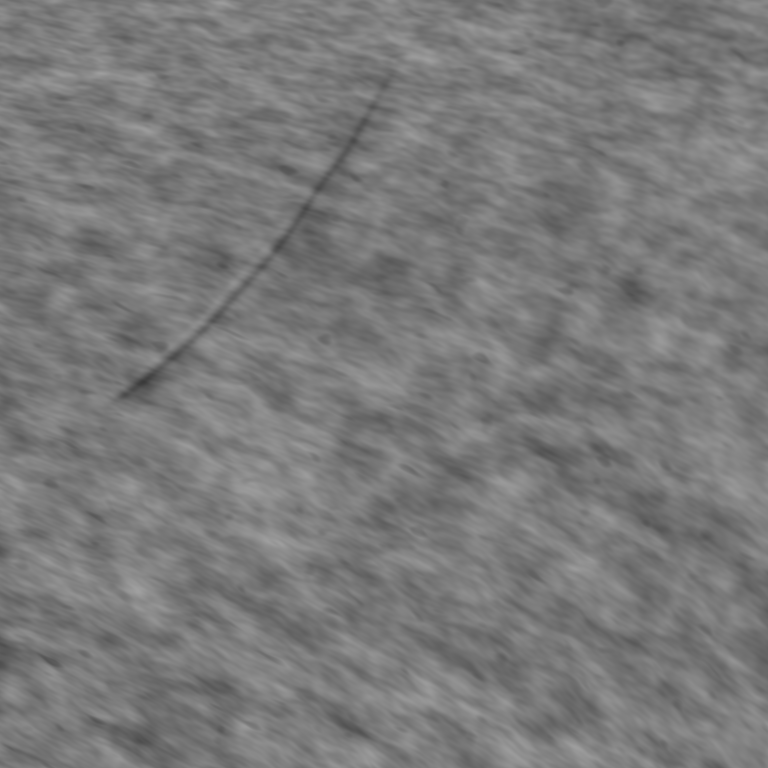
Give the GLSL for this texture, as a WebGL 1 fragment shader.

```glsl
precision highp float;
// Weathered grey surface with slanting grain, soft dark blotches and a curved crease.
uniform vec2 u_resolution;

const float BASE_GREY = 0.484;
const vec2 CREASE_START = vec2(0.13, 0.47);
const vec2 CREASE_BEND = vec2(0.325, 0.565);
const vec2 CREASE_END = vec2(0.55, 0.97);
const int CREASE_STEPS = 20;

vec2 randomDirection(vec2 cell) {
  vec3 p = fract(vec3(cell.xyx) * vec3(0.1031, 0.1030, 0.0973));
  p += dot(p, p.yzx + 33.33);
  float angle = 6.28318 * fract((p.x + p.y) * p.z);
  return vec2(cos(angle), sin(angle));
}

// Gradient noise, centred on zero
float noise(vec2 p) {
  vec2 i = floor(p);
  vec2 f = p - i;
  vec2 w = f * f * f * (f * (f * 6.0 - 15.0) + 10.0);
  float a = dot(randomDirection(i), f);
  float b = dot(randomDirection(i + vec2(1.0, 0.0)), f - vec2(1.0, 0.0));
  float c = dot(randomDirection(i + vec2(0.0, 1.0)), f - vec2(0.0, 1.0));
  float d = dot(randomDirection(i + vec2(1.0, 1.0)), f - vec2(1.0, 1.0));
  return mix(mix(a, b, w.x), mix(c, d, w.x), w.y);
}

// Coordinates along and across the grain, which steepens towards the bottom
vec2 grainSpace(vec2 uv) {
  float slope = 0.60 - 0.38 * uv.y;
  return vec2(uv.x - 0.35 * uv.y, uv.y + (uv.x - 0.5) * slope);
}

float blotches(vec2 g) {
  float tone = 0.055 * noise(g * vec2(3.0, 5.0) + 11.0);
  tone += 0.075 * noise(g * vec2(7.0, 11.0) + 23.0);
  tone += 0.085 * noise(g * vec2(14.0, 23.0) + 37.0);
  tone += 0.070 * noise(g * vec2(28.0, 44.0) + 41.0);
  return tone;
}

float streaks(vec2 g) {
  float tone = 0.075 * noise(g * vec2(10.0, 48.0) + 53.0);
  tone += 0.075 * noise(g * vec2(24.0, 88.0) + 67.0);
  tone += 0.050 * noise(g * vec2(55.0, 150.0) + 79.0);
  return tone;
}

// Sparse marks where noise rises above a threshold
float spots(vec2 p, float low, float high) {
  return smoothstep(low, high, noise(p));
}

vec2 creasePoint(float t) {
  return mix(mix(CREASE_START, CREASE_BEND, t), mix(CREASE_BEND, CREASE_END, t), t);
}

// x: signed distance, positive on the upper left side; y: position along the curve
vec2 creaseCoords(vec2 p) {
  float nearest = 10.0;
  vec2 result = vec2(10.0, 0.0);
  vec2 a = creasePoint(0.0);
  for (int i = 1; i <= CREASE_STEPS; i++) {
    vec2 b = creasePoint(float(i) / float(CREASE_STEPS));
    vec2 ab = b - a;
    vec2 ap = p - a;
    float h = clamp(dot(ap, ab) / dot(ab, ab), 0.0, 1.0);
    float d = length(ap - ab * h);
    if (d < nearest) {
      nearest = d;
      float side = ab.x * ap.y - ab.y * ap.x < 0.0 ? -1.0 : 1.0;
      result = vec2(d * side, (float(i) - 1.0 + h) / float(CREASE_STEPS));
    }
    a = b;
  }
  return result;
}

float bump(float x, float width) {
  return exp(-x * x / (width * width));
}

float creaseTone(vec2 uv) {
  vec2 c = creaseCoords(uv + 0.006 * vec2(noise(uv * 9.0), noise(uv * 9.0 + 5.0)));
  float ends = smoothstep(0.0, 0.08, c.y) * (1.0 - smoothstep(0.78, 1.0, c.y));
  float lowerShade = bump(c.y - 0.12, 0.13);
  float upperShade = bump(c.y - 0.75, 0.13);
  float line = 0.085 * bump(c.x, 0.0055);
  float shade = (0.11 * lowerShade + 0.05 * upperShade) * bump(c.x + 0.006, 0.019);
  float ridge = 0.055 * bump(c.x - 0.012, 0.006) * bump(c.y - 0.38, 0.26);
  return (ridge - line - shade) * ends;
}

void main() {
  vec2 uv = gl_FragCoord.xy / u_resolution;
  vec2 g = grainSpace(uv);
  g += 0.006 * vec2(noise(uv * 14.0), noise(uv * 14.0 + 31.0));

  // Streaks rule the top, blotches the rest
  float upper = smoothstep(0.6, 0.95, uv.y);
  float tone = BASE_GREY;
  tone += blotches(g) * mix(1.05, 0.65, upper);
  tone += streaks(g) * mix(0.85, 1.15, upper);

  // Soft dark stains and small sharper flecks
  tone -= 0.075 * spots(g * vec2(9.0, 15.0) + 91.0, 0.18, 0.55) * mix(1.0, 0.4, upper);
  tone -= 0.070 * spots(g * vec2(24.0, 56.0) + 103.0, 0.34, 0.62);

  tone += creaseTone(uv);
  gl_FragColor = vec4(vec3(clamp(tone, 0.22, 0.66)), 1.0);
}
```
